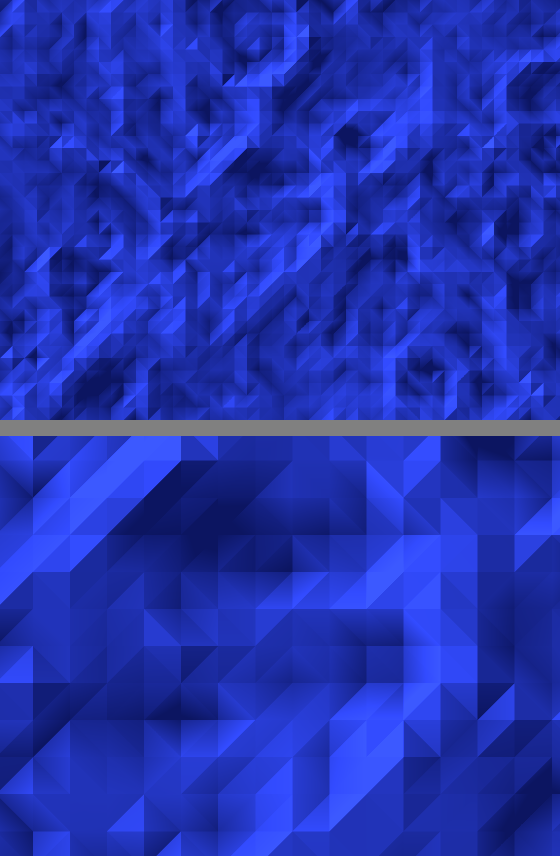
Top: the whole. Bottom: its middle third, enlarged.
A WebGL 1 fragment shader for this background:

```glsl
precision highp float;
// Blue low-poly relief: ridged terrain on a triangle grid, lit from the upper left.

uniform vec2 u_resolution;

#define CELLS 34.0              // grid cells per canvas height
#define RIDGE_PERIOD 10.0       // widest ridge spacing, in cells
#define ROUGHNESS 0.14          // random height added to each vertex
#define LIGHT vec2(-0.85, 0.53) // direction towards the light
#define BASE_LEVEL 0.73
#define LIT_GAIN 0.95           // brightening of facets facing the light
#define LEE_GAIN 0.55           // darkening of facets facing away
#define PIT_GAIN 1.25           // soft darkening of hollows
#define PIT_RADIUS 1.5          // reach of hollow shading, in cells
#define VIGNETTE 0.12

float hash(vec2 p) {
  vec3 q = fract(p.xyx * vec3(0.1031, 0.1030, 0.0973));
  q += dot(q, q.yzx + 33.33);
  return fract((q.x + q.y) * q.z);
}

float valueNoise(vec2 p) {
  vec2 i = floor(p);
  vec2 f = fract(p);
  f = f * f * (3.0 - 2.0 * f);
  float low = mix(hash(i), hash(i + vec2(1.0, 0.0)), f.x);
  float high = mix(hash(i + vec2(0.0, 1.0)), hash(i + vec2(1.0, 1.0)), f.x);
  return mix(low, high, f.y);
}

// Sum of sharp-crested noise octaves, each turned off the grid axes.
float terrainHeight(vec2 p) {
  vec2 q = mat2(0.8, 0.6, -0.6, 0.8) * p / RIDGE_PERIOD + 17.3;
  float height = ROUGHNESS * hash(floor(p) + 71.0);
  float amplitude = 1.0;
  for (int octave = 0; octave < 3; octave++) {
    float ridge = 1.0 - abs(2.0 * valueNoise(q) - 1.0);
    height += amplitude * ridge * ridge;
    q = mat2(1.6, 1.2, -1.2, 1.6) * q + 9.7;
    amplitude *= 0.55;
  }
  return height;
}

// Height in x, depth below the surrounding ground in y.
vec2 vertexAt(vec2 p) {
  float height = terrainHeight(p);
  vec2 reach = vec2(PIT_RADIUS, 0.0);
  float around = terrainHeight(p + reach.xy) + terrainHeight(p - reach.xy)
               + terrainHeight(p + reach.yx) + terrainHeight(p - reach.yx);
  return vec2(height, max(0.25 * around - height, 0.0));
}

float facetBrightness(vec2 p) {
  vec2 cell = floor(p);
  vec2 f = fract(p);
  vec2 a = vertexAt(cell);
  vec2 b = vertexAt(cell + vec2(1.0, 0.0));
  vec2 c = vertexAt(cell + vec2(0.0, 1.0));
  vec2 d = vertexAt(cell + vec2(1.0, 1.0));

  // Split along the flatter diagonal, mirroring the cell if needed.
  float side = 1.0;
  if (abs(a.x - d.x) > abs(b.x - c.x)) {
    vec2 held = a; a = b; b = held;
    held = c; c = d; d = held;
    f.x = 1.0 - f.x;
    side = -1.0;
  }
  bool lower = f.x > f.y;
  vec2 alongX = lower ? b - a : d - c;
  vec2 alongY = lower ? d - b : c - a;

  float facing = -dot(vec2(side * alongX.x, alongY.x), LIGHT);
  float pit = a.y + f.x * alongX.y + f.y * alongY.y;
  return BASE_LEVEL + facing * (facing > 0.0 ? LIT_GAIN : LEE_GAIN) - PIT_GAIN * pit;
}

void main() {
  // Average four subsamples for smooth facet edges.
  float brightness = 0.0;
  for (int y = 0; y < 2; y++) {
    for (int x = 0; x < 2; x++) {
      vec2 offset = 0.5 * vec2(float(x), float(y)) - 0.25;
      brightness += 0.25 * facetBrightness((gl_FragCoord.xy + offset) / u_resolution.y * CELLS);
    }
  }

  vec2 centered = gl_FragCoord.xy / u_resolution - 0.5;
  brightness += VIGNETTE * (0.17 - dot(centered, centered));
  brightness = clamp(brightness, 0.38, 1.16);

  // Brighter facets shift slightly towards a paler blue.
  vec3 color = vec3(0.244, 0.341, 1.0) * brightness - vec3(0.047, 0.047, 0.0);
  gl_FragColor = vec4(clamp(color, 0.0, 1.0), 1.0);
}
```
